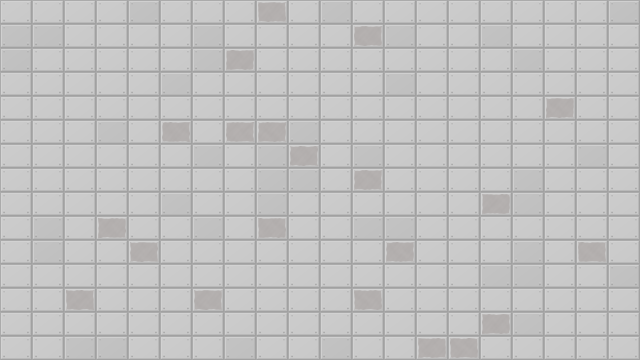
This pattern is drawn by a WebGL 2 fragment shader. Its source:

```glsl
#version 300 es
precision highp float;
// Wall of bevelled grey metal plates, 20 by 15, with rivets and a few worn plates.

uniform vec2 u_resolution;
out vec4 fragColor;

float hash(vec2 p) {
    vec3 q = fract(vec3(p.xyx) * vec3(0.1031, 0.1130, 0.0973));
    q += dot(q, q.yzx + 33.33);
    return fract((q.x + q.y) * q.z);
}

// 1 where the distance d is below the edge, smoothed over one pixel
float below(float d, float edge, float pixel) {
    return clamp((edge - d) / pixel + 0.5, 0.0, 1.0);
}

float layeredSines(vec2 p) {
    return 0.5 * sin(p.x * 9.0 + 2.0 * sin(p.y * 7.0))
         + 0.3 * sin(p.y * 17.0 + 2.0 * sin(p.x * 13.0))
         + 0.2 * sin(p.x * 31.0 - p.y * 27.0);
}

void main() {
    // Lengths are in plate heights; a plate is 4/3 wide and 1 high
    vec2 size = vec2(4.0 / 3.0, 1.0);
    vec2 grid = gl_FragCoord.xy / u_resolution * vec2(20.0, 15.0);
    vec2 plate = floor(grid);
    vec2 local = fract(grid) * size;
    float pixel = 15.0 / u_resolution.y;

    vec2 fromEdge = min(local, size - local);
    float edge = min(fromEdge.x, fromEdge.y);
    float lit = min(local.x, size.y - local.y);
    float shaded = min(size.x - local.x, local.y);

    // Face, with some plates a little darker
    float kind = hash(plate + 7.0);
    float worn = step(kind, 0.08);
    float dull = step(0.84, kind);
    vec3 color = mix(vec3(0.793), vec3(0.757), dull);
    color += 0.008 * (local.y - local.x * 0.75);

    // Rivets: a dark dot with a small glint above it, fainter at the top
    vec2 rivet = fromEdge - vec2(0.17, 0.15);
    float strength = mix(0.75, 0.4, step(0.5, local.y));
    color = mix(color, vec3(0.62), strength * below(length(rivet), 0.035, pixel));
    vec2 glint = rivet - vec2(0.0, local.y < 0.5 ? 0.06 : -0.06);
    color = mix(color, vec3(0.85), 0.35 * below(length(glint), 0.03, pixel));

    // Worn patch with a ragged rim
    float grain = layeredSines(grid * size + 9.0 * kind);
    float patchMask = worn * (1.0 - below(edge, 0.105 + 0.022 * grain, pixel));
    vec3 wornColor = vec3(0.702, 0.687, 0.683) + 0.009 * grain;
    color = mix(color, wornColor, patchMask);

    // Bevel: light from the upper left
    float isLit = below(lit - shaded, 0.0, pixel);
    vec3 bevel = mix(vec3(0.70), vec3(0.835), isLit);
    color = mix(color, bevel, below(edge, 0.072, pixel));

    // Dark seam between plates
    color = mix(color, vec3(0.605), below(edge, 0.03, pixel));

    fragColor = vec4(color, 1.0);
}
```
